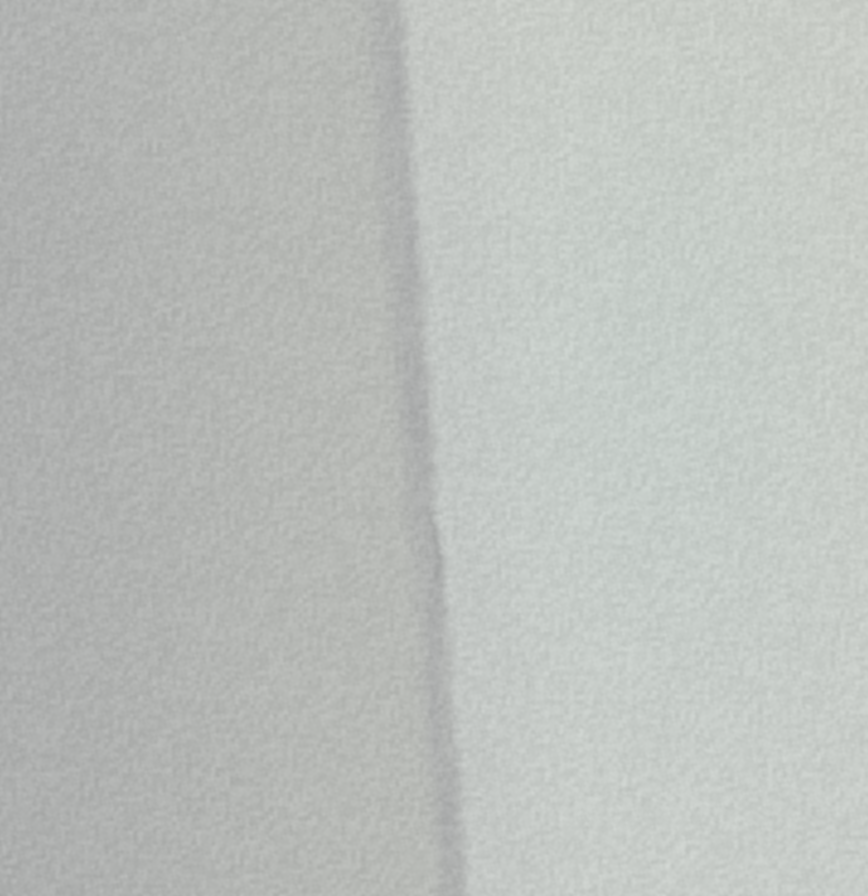
Reproduce this texture procedurally as a WebGL 2 fragment shader.

```glsl
#version 300 es
precision highp float;

uniform vec2 u_resolution;
out vec4 outColor;

// Wall colours
const vec3 LEFT_FAR = vec3(0.680, 0.687, 0.683);
const vec3 LEFT_NEAR = vec3(0.720, 0.730, 0.714);
const vec3 RIGHT_NEAR = vec3(0.762, 0.777, 0.766);
const vec3 RIGHT_FAR = vec3(0.782, 0.800, 0.784);
const vec3 BAND_TINT = vec3(-0.040, -0.043, -0.030);
const vec3 COOL_TINT = vec3(-0.012, 0.002, 0.002);
const vec3 WARM_TINT = vec3(0.006, 0.001, -0.006);

// Corner lines: x at the bottom, and drift towards the top
const vec2 CORNER_LINE = vec2(0.539, -0.076);
const vec2 BAND_LINE = vec2(0.506, -0.083);
const float CORNER_BLUR = 0.010;
const float BAND_BLUR = 0.013;
const float EDGE_WOBBLE = 0.005;

// Crack and surface texture
const float CRACK_HEIGHT = 0.385;
const float CRACK_LENGTH = 0.055;
const float CRACK_DEPTH = 0.050;
const float GRAIN_SCALE = 185.0;
const float GRAIN_AMOUNT = 0.052;
const float RELIEF_AMOUNT = 0.022;
const float RELIEF_STEP = 0.8;
const float MOTTLE_SCALE = 38.0;
const float MOTTLE_AMOUNT = 0.010;

float hash(vec2 cell) {
  uvec2 q = uvec2(ivec2(cell)) * uvec2(1597u, 3571u);
  uint h = (q.x ^ q.y) * 2971u;
  h ^= h >> 15;
  h *= 73471u;
  h ^= h >> 13;
  h *= 51787u;
  h ^= h >> 16;
  return float(h & 65535u) / 65535.0;
}

float valueNoise(vec2 p) {
  vec2 cell = floor(p);
  vec2 f = fract(p);
  f = f * f * (3.0 - 2.0 * f);
  float low = mix(hash(cell), hash(cell + vec2(1, 0)), f.x);
  float high = mix(hash(cell + vec2(0, 1)), hash(cell + vec2(1, 1)), f.x);
  return mix(low, high, f.y);
}

// Centred noise summed over two octaves
float grain(vec2 p) {
  float sum = 0.0;
  float weight = 0.65;
  for (int i = 0; i < 2; i++) {
    sum += weight * (valueNoise(p) - 0.5);
    p = mat2(1.35, 0.95, -0.95, 1.35) * p + 31.7;
    weight *= 0.54;
  }
  return sum;
}

float bump(float d, float radius) {
  return exp(-d * d / (radius * radius));
}

void main() {
  vec2 uv = gl_FragCoord.xy / u_resolution;
  vec2 p = gl_FragCoord.xy / u_resolution.y;

  // Slightly irregular corner, stepping sideways at the crack
  float wobble = valueNoise(vec2(3.0, uv.y * 26.0)) - 0.5;
  float ripple = valueNoise(p * vec2(60.0, 100.0)) - 0.5;
  float corner = CORNER_LINE.x + CORNER_LINE.y * uv.y;
  corner += EDGE_WOBBLE * (0.6 * wobble + ripple);
  corner -= 0.004 * bump(uv.y - 0.43, 0.05);
  float bandStart = BAND_LINE.x + BAND_LINE.y * uv.y + EDGE_WOBBLE * (wobble + ripple);
  float fromCorner = uv.x - corner;

  // Left wall brightens towards the corner
  float leftRamp = smoothstep(-0.05, 0.48, uv.x + 0.08 * (uv.y - 0.5));
  vec3 leftWall = mix(LEFT_FAR, LEFT_NEAR, leftRamp);
  leftWall += 0.008 * smoothstep(0.7, 1.0, uv.y) * (1.0 - leftRamp);

  // Right wall with faint cool and warm patches
  vec3 rightWall = mix(RIGHT_NEAR, RIGHT_FAR, smoothstep(0.0, 0.16, fromCorner));
  rightWall += COOL_TINT * bump(length((uv - vec2(0.78, 0.62)) * vec2(1.0, 0.6)), 0.22);
  rightWall += WARM_TINT * smoothstep(0.6, 1.1, uv.x * 0.6 + uv.y * 0.6);

  // Uneven shaded strip beside the corner
  float strip = smoothstep(-BAND_BLUR, BAND_BLUR, uv.x - bandStart);
  float stripDepth = 0.55 + 0.65 * valueNoise(vec2(uv.x * 70.0, uv.y * 11.0));
  leftWall += BAND_TINT * strip * stripDepth;

  float side = smoothstep(-CORNER_BLUR, CORNER_BLUR, fromCorner);
  vec3 color = mix(leftWall, rightWall, side);

  // Thin crack and soft highlight along the corner
  float crack = bump(fromCorner + 0.004, 0.004) * bump(uv.y - CRACK_HEIGHT, CRACK_LENGTH);
  color -= CRACK_DEPTH * crack;
  color += 0.008 * bump(fromCorner - 0.010, 0.009) * valueNoise(vec2(5.0, uv.y * 60.0));

  // Plaster grain lit from the upper left, over broad mottling
  vec2 g = p * GRAIN_SCALE;
  float surface = grain(g);
  float relief = surface - grain(g + vec2(-RELIEF_STEP, RELIEF_STEP));
  color += GRAIN_AMOUNT * surface + RELIEF_AMOUNT * relief;
  color += MOTTLE_AMOUNT * (valueNoise(p * MOTTLE_SCALE) - 0.5);

  outColor = vec4(clamp(color, 0.0, 1.0), 1.0);
}
```
